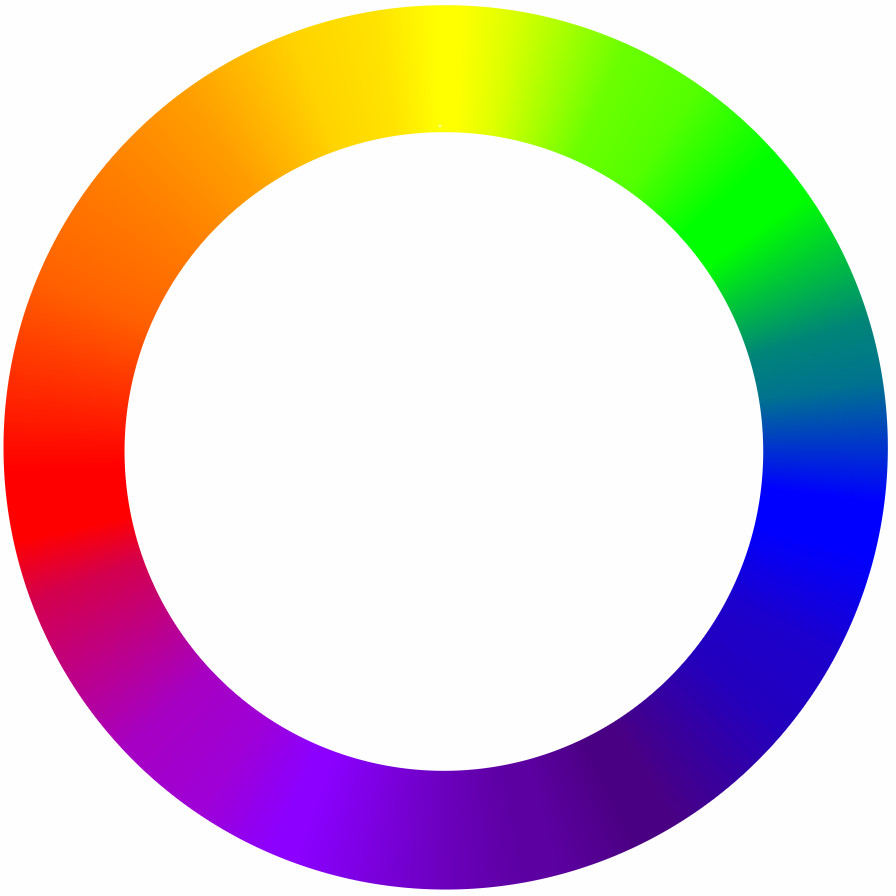
This background is drawn by a WebGL 1 fragment shader. Its source:

```glsl
precision highp float;
// A rainbow ring on white: two slightly offset circles bound the band,
// and its hue follows the clockwise angle from the top through a chain
// of linear blends between colour stops.

uniform vec2 u_resolution;

// Blend towards the next stop between two angles in degrees.
void blendTo(inout vec3 color, vec3 stop, float from, float to, float angle) {
  color = mix(color, stop, clamp((angle - from) / (to - from), 0.0, 1.0));
}

vec3 wheelColor(float angle) {
  vec3 color = vec3(1.0, 1.0, 0.0);
  // Yellow through green to blue
  blendTo(color, vec3(0.87, 1.0, 0.0), 2.0, 8.5, angle);
  blendTo(color, vec3(0.42, 1.0, 0.0), 8.5, 24.0, angle);
  blendTo(color, vec3(0.33, 1.0, 0.0), 24.0, 35.0, angle);
  blendTo(color, vec3(0.0, 1.0, 0.0), 35.0, 48.0, angle);
  blendTo(color, vec3(0.0, 0.52, 0.47), 55.0, 73.0, angle);
  blendTo(color, vec3(0.0, 0.45, 0.56), 73.0, 81.0, angle);
  blendTo(color, vec3(0.0, 0.0, 1.0), 81.0, 97.0, angle);
  // Blue through indigo to violet
  blendTo(color, vec3(0.11, 0.0, 0.8), 104.0, 118.0, angle);
  blendTo(color, vec3(0.14, 0.0, 0.74), 118.0, 130.0, angle);
  blendTo(color, vec3(0.29, 0.0, 0.51), 130.0, 149.0, angle);
  blendTo(color, vec3(0.36, 0.0, 0.63), 154.0, 165.0, angle);
  blendTo(color, vec3(0.42, 0.0, 0.74), 169.0, 180.0, angle);
  blendTo(color, vec3(0.545, 0.0, 1.0), 180.0, 200.0, angle);
  // Violet through magenta to red
  blendTo(color, vec3(0.62, 0.0, 0.84), 203.0, 214.0, angle);
  blendTo(color, vec3(0.65, 0.0, 0.76), 214.0, 227.0, angle);
  blendTo(color, vec3(0.83, 0.0, 0.3), 227.0, 250.0, angle);
  blendTo(color, vec3(1.0, 0.0, 0.0), 250.0, 258.0, angle);
  // Red through orange back to yellow
  blendTo(color, vec3(1.0, 0.38, 0.0), 267.0, 293.0, angle);
  blendTo(color, vec3(1.0, 0.5, 0.0), 293.0, 310.0, angle);
  blendTo(color, vec3(1.0, 0.62, 0.0), 310.0, 324.0, angle);
  blendTo(color, vec3(1.0, 0.83, 0.0), 324.0, 340.0, angle);
  blendTo(color, vec3(1.0, 0.89, 0.0), 340.0, 351.0, angle);
  blendTo(color, vec3(1.0, 1.0, 0.0), 351.0, 359.0, angle);
  return color;
}

// Smooth coverage of a disc, softened over about one pixel.
float disc(vec2 point, vec2 center, float radius, float pixel) {
  return clamp(0.5 + (radius - distance(point, center)) / pixel, 0.0, 1.0);
}

void main() {
  float size = min(u_resolution.x, u_resolution.y);
  vec2 point = (gl_FragCoord.xy - 0.5 * u_resolution) / size + 0.5;
  float pixel = 1.0 / size;

  // Clockwise angle from the top
  vec2 offset = point - vec2(0.497, 0.499);
  float angle = mod(degrees(atan(offset.x, offset.y)), 360.0);

  // Band between the outer and inner circles
  float band = disc(point, vec2(0.4974, 0.5007), 0.4935, pixel)
             * (1.0 - disc(point, vec2(0.4954, 0.4961), 0.3564, pixel));

  // Small pale fleck near the inner rim
  band *= 1.0 - 0.6 * disc(point, vec2(0.491, 0.8594), 0.0015, pixel);

  gl_FragColor = vec4(mix(vec3(0.997), wheelColor(angle), band), 1.0);
}
```
